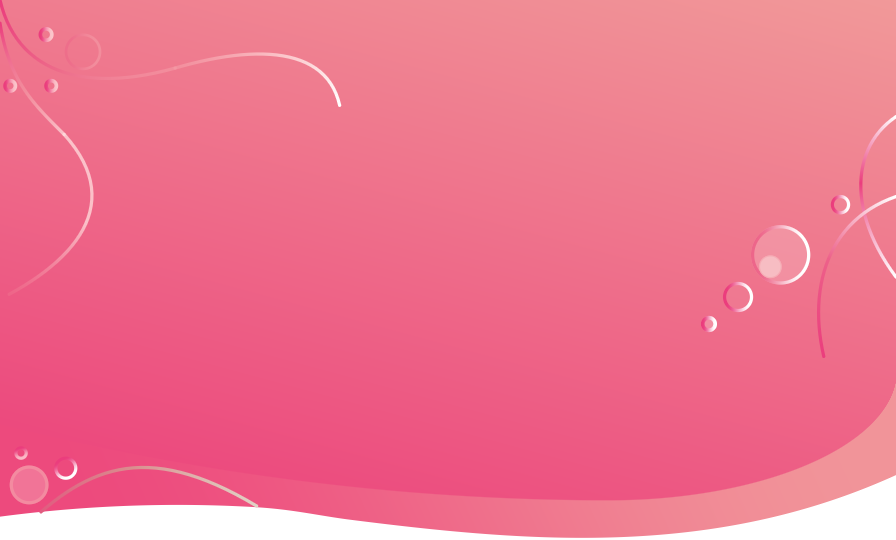
Give the GLSL for this background, as a Shadertoy shader.

```glsl
const vec4 HOT = vec4(0.92, 0.24, 0.49, 1.0);
const vec4 WHITE = vec4(1.0);
const vec4 PALE = vec4(1.0, 0.87, 0.87, 0.75);
const vec4 FAINT = vec4(0.96, 0.62, 0.66, 0.55);

// Coverage of a signed distance, one pixel soft
float cover(float d) {
    return clamp(0.5 - d * iResolution.y, 0.0, 1.0);
}

void paint(inout vec3 col, vec4 ink, float mask) {
    col = mix(col, ink.rgb, ink.a * mask);
}

vec2 bezier(vec2 a, vec2 b, vec2 c, vec2 d, float t) {
    float s = 1.0 - t;
    return s * s * s * a + 3.0 * s * t * (s * b + t * c) + t * t * t * d;
}

// Cubic curve whose ink runs through three stops
void stroke(inout vec3 col, vec2 p, vec2 a, vec2 b, vec2 c, vec2 d,
            vec4 start, vec4 middle, vec4 end) {
    const float STEPS = 28.0;
    float nearest = 9.0, along = 0.0;
    vec2 from = a;
    for (float i = 0.0; i < STEPS; i++) {
        vec2 to = bezier(a, b, c, d, (i + 1.0) / STEPS);
        vec2 seg = to - from, rel = p - from;
        float h = clamp(dot(rel, seg) / dot(seg, seg), 0.0, 1.0);
        float dist = length(rel - seg * h);
        if (dist < nearest) {
            nearest = dist;
            along = (i + h) / STEPS;
        }
        from = to;
    }
    vec4 ink = along < 0.5 ? mix(start, middle, along * 2.0)
                           : mix(middle, end, along * 2.0 - 1.0);
    paint(col, ink, cover(nearest - 0.003));
}

// Ring shaded from dark to light along a direction, with a veil inside
void bubble(inout vec3 col, vec2 p, vec2 center, float radius, float width,
            vec2 lightDir, vec4 dark, vec4 light, float veil) {
    vec2 q = p - center;
    float d = length(q) - radius;
    float lit = smoothstep(-0.8, 0.8, dot(q, lightDir) / radius);
    paint(col, vec4(0.97, 0.76, 0.78, veil), cover(d));
    paint(col, mix(dark, light, lit), cover(abs(d + width * 0.5) - width * 0.5));
}

float groundEdge(float x) {
    float d = x - 1.08;
    float hump = 0.065 - 0.2 * (x - 0.33) * (x - 0.33);
    float bowl = 0.004 + d * d * (0.25 + 0.16 * d);
    return mix(hump, bowl, smoothstep(0.45, 0.65, x));
}

float panelEdge(float x) {
    float d = x - 1.13;
    float corner = 0.24 * (1.0 - sqrt(max(0.0, 1.0 - d * d / 0.285)));
    return 0.0735 + (d < 0.0 ? 0.11 * d * d : corner);
}

void mainImage(out vec4 fragColor, in vec2 fragCoord) {
    vec2 p = fragCoord / iResolution.xy * vec2(1.662, 1.0);

    // Lower band, then the tilted panel gradient above it
    vec3 col = mix(vec3(0.93, 0.29, 0.49), vec3(0.945, 0.58, 0.60),
                   smoothstep(0.0, 1.0, (p.x - 0.1) / 1.56 + 0.3 * (p.y - 0.07)));
    float rise = clamp((p.y + 0.27 * p.x - 0.18) / 1.27, 0.0, 1.0);
    vec3 panel = mix(vec3(0.925, 0.28, 0.49), vec3(0.945, 0.60, 0.60), rise);
    col = mix(col, panel, cover((panelEdge(p.x) - p.y) * 0.8));

    // White ground
    paint(col, WHITE, cover(p.y - groundEdge(p.x)));

    // Upper left ribbons
    stroke(col, p, vec2(0.0, 0.957), vec2(0.017, 0.848), vec2(0.065, 0.805),
           vec2(0.119, 0.751), HOT, FAINT, PALE);
    stroke(col, p, vec2(0.119, 0.751), vec2(0.227, 0.632), vec2(0.152, 0.528),
           vec2(0.017, 0.455), PALE, PALE, vec4(0.94, 0.5, 0.58, 0.3));
    stroke(col, p, vec2(0.0, 1.0), vec2(0.03, 0.87), vec2(0.15, 0.825),
           vec2(0.325, 0.874), HOT, vec4(0.93, 0.42, 0.54, 1.0), FAINT);
    stroke(col, p, vec2(0.325, 0.874), vec2(0.476, 0.918), vec2(0.606, 0.913),
           vec2(0.63, 0.805), FAINT, PALE, WHITE);

    // Right and lower ribbons
    stroke(col, p, vec2(1.662, 0.784), vec2(1.58, 0.729), vec2(1.57, 0.61),
           vec2(1.662, 0.487), WHITE, HOT, WHITE);
    stroke(col, p, vec2(1.662, 0.636), vec2(1.537, 0.593), vec2(1.498, 0.47),
           vec2(1.528, 0.34), WHITE, vec4(0.93, 0.38, 0.54, 1.0), HOT);
    stroke(col, p, vec2(0.076, 0.052), vec2(0.184, 0.145), vec2(0.292, 0.173),
           vec2(0.476, 0.063), vec4(0.88, 0.36, 0.5, 1.0),
           vec4(0.85, 0.56, 0.56, 1.0), vec4(0.88, 0.82, 0.77, 1.0));

    // Upper left bubbles
    vec2 right = vec2(1.0, 0.0);
    bubble(col, p, vec2(0.0855, 0.936), 0.014, 0.007, right, HOT, PALE, 0.0);
    bubble(col, p, vec2(0.019, 0.841), 0.013, 0.007, right, HOT, PALE, 0.0);
    bubble(col, p, vec2(0.095, 0.841), 0.013, 0.007, right, HOT, PALE, 0.0);
    bubble(col, p, vec2(0.154, 0.904), 0.034, 0.005, right, vec4(0.93, 0.42, 0.54, 0.8), FAINT, 0.0);

    // Right bubbles
    bubble(col, p, vec2(1.559, 0.621), 0.018, 0.006, right, HOT, WHITE, 0.1);
    bubble(col, p, vec2(1.448, 0.528), 0.055, 0.006, right, vec4(0.93, 0.4, 0.54, 1.0), WHITE, 0.35);
    bubble(col, p, vec2(1.429, 0.506), 0.021, 0.002, right, FAINT, FAINT, 0.9);
    bubble(col, p, vec2(1.369, 0.450), 0.028, 0.006, right, HOT, WHITE, 0.1);
    bubble(col, p, vec2(1.315, 0.400), 0.015, 0.007, right, HOT, WHITE, 0.4);

    // Lower left bubbles
    bubble(col, p, vec2(0.039, 0.161), 0.0125, 0.006, vec2(0.3, -0.95), HOT, PALE, 0.0);
    bubble(col, p, vec2(0.122, 0.133), 0.0215, 0.006, vec2(0.5, -0.87), HOT, WHITE, 0.0);
    bubble(col, p, vec2(0.054, 0.102), 0.036, 0.006, right, FAINT, FAINT, 0.35);

    fragColor = vec4(col, 1.0);
}
```
